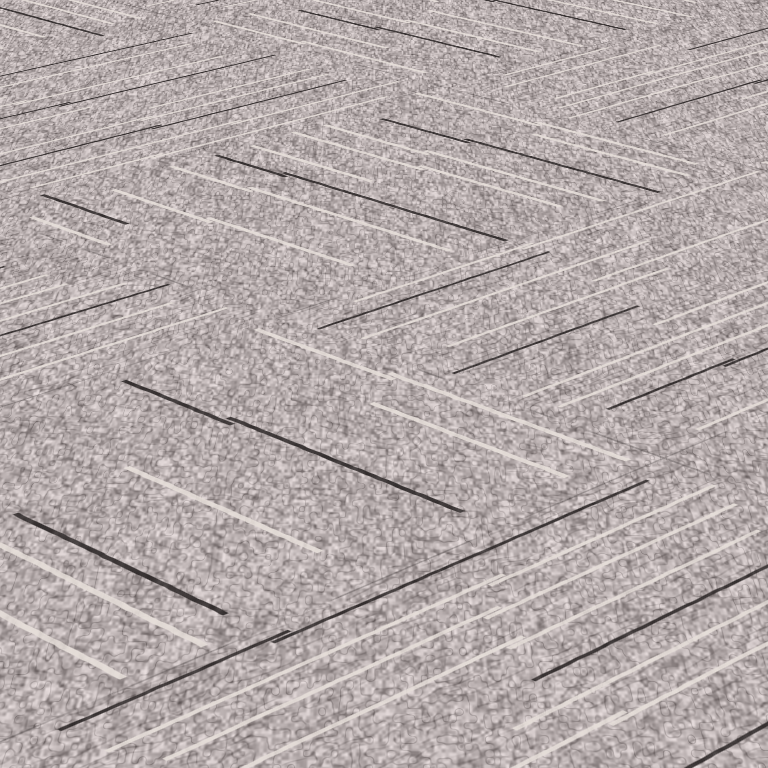
Reproduce this texture procedurally as a WebGL 1 fragment shader.

```glsl
precision highp float;
uniform vec2 u_resolution;

const vec3 PILE_DARK = vec3(0.40, 0.365, 0.365);
const vec3 PILE_LIGHT = vec3(0.99, 0.95, 0.95);
const vec3 PALE_YARN = vec3(0.90, 0.87, 0.85);
const vec3 BLACK_YARN = vec3(0.19, 0.17, 0.17);

const vec2 CORNER = vec2(0.358, 0.414);     // a tile corner, measured from the top left
const float HORIZON = -0.859;               // height of the vanishing line, above the canvas
const vec2 EDGE_SLOPE = vec2(0.3255, 0.3602);
const vec2 TILE_SCALE = vec2(4.19, 2.56);   // tiles per canvas at unit depth

const float LANES = 12.0;                   // yarn lanes in each tile
const float BLACK_EVERY = 4.0;              // one lane in four is black
const float PALE_HALF_WIDTH = 0.0046;
const float BLACK_HALF_WIDTH = 0.0040;
const float YARN_WOBBLE = 0.002;
const float TUFTS = 380.0;
const float LOOPS = 200.0;
const float CLUMPS = 100.0;
const float ROWS = 54.0;

float hash(vec2 p) {
  vec3 q = fract(vec3(p.xyx) * 0.1031);
  q += dot(q, q.yzx + 33.33);
  return fract((q.x + q.y) * q.z);
}

float noise(vec2 p) {
  vec2 i = floor(p), f = fract(p);
  f = f * f * (3.0 - 2.0 * f);
  return mix(mix(hash(i), hash(i + vec2(1.0, 0.0)), f.x),
             mix(hash(i + vec2(0.0, 1.0)), hash(i + vec2(1.0, 1.0)), f.x), f.y);
}

// Antialiased coverage of a signed distance, negative inside
float coverage(float dist, float pixel) {
  return clamp(0.5 - dist / pixel, 0.0, 1.0);
}

// Perspective from the canvas to tile units on the floor
vec2 floorPosition(vec2 p, float depth) {
  vec2 d = p - CORNER;
  return TILE_SCALE * vec2(d.y + EDGE_SLOPE.x * d.x, EDGE_SLOPE.y * d.x - d.y) / depth;
}

// Broken yarns running along q.x: x is the pale cover, y the black
vec2 yarns(vec2 q, vec2 tile, vec2 pixel) {
  float lane = floor(q.y * LANES);
  vec2 seed = tile * 17.0 + vec2(lane * 3.7, lane * 1.3) + 200.0;
  float phase = 3.0 * (tile.y + 1.0);
  bool isBlack = mod(lane + phase, BLACK_EVERY) < 0.5;
  float halfWidth = isBlack ? BLACK_HALF_WIDTH : PALE_HALF_WIDTH;
  float chance = isBlack ? 0.75 : 0.7;
  float cut = mix(0.28, 0.62, hash(seed));
  float centre = mix(0.3, 0.7, hash(seed + 2.1));
  float cover = 0.0;
  for (int i = 0; i < 2; i++) {
    float part = float(i);
    vec2 dashSeed = seed + 9.0 + part * 4.3;
    float slack = 0.14 * hash(dashSeed + 1.7);
    float start = mix(slack, cut, part);
    float end = mix(cut + 0.03, 1.0 - slack, part);
    float stagger = (part - 0.5) * 0.14;
    float side = abs(fract(q.y * LANES) - centre - stagger) / LANES - halfWidth;
    float ends = max(start - q.x, q.x - end);
    float dash = coverage(side, pixel.y) * coverage(ends, pixel.x);
    cover = max(cover, dash * step(hash(dashSeed), chance));
  }
  return isBlack ? vec2(0.0, cover) : vec2(cover, 0.0);
}

// Looped pile: fine tufts, curling shadows between loops, soft clumps
float pileTone(vec2 g) {
  float tuft = noise(g * TUFTS + 700.0);
  float curl = 1.0 - smoothstep(0.0, 0.17, abs(noise(g * LOOPS + 400.0) - 0.5));
  float clump = noise(g * CLUMPS + 250.0);
  return 0.46 * (tuft - 0.5) - 0.20 * (curl - 0.3) + 0.13 * (clump - 0.5);
}

// Ragged grooves between the rows of loops
float rowShade(vec2 q, vec2 tile) {
  vec2 shift = tile * 31.0 + 400.0;
  float bend = noise(q * vec2(44.0, 20.0) + shift);
  float groove = smoothstep(0.24, 0.5, abs(fract(q.y * ROWS + bend) - 0.5));
  return groove * smoothstep(0.3, 0.7, noise(q * vec2(50.0, ROWS) + shift * 0.6));
}

void main() {
  vec2 p = gl_FragCoord.xy / u_resolution;
  p.y = 1.0 - p.y;
  float depth = p.y - HORIZON;
  vec2 uv = floorPosition(p, depth);
  vec2 pixel = TILE_SCALE / (depth * u_resolution.y);

  // Quarter-turned tiles in a checkerboard
  vec2 tile = floor(uv);
  vec2 q = fract(uv);
  if (mod(tile.x + tile.y, 2.0) < 0.5) {
    q = q.yx;
    pixel = pixel.yx;
  }

  // Grain keeps round loops and shrinks with distance
  vec2 grain = vec2((p.x - 0.5) / depth, log(depth));
  float tone = 0.5 + pileTone(grain) - 0.16 * (rowShade(q, tile) - 0.2);
  vec3 color = mix(PILE_DARK, PILE_LIGHT, clamp(tone, -0.1, 1.0));

  // Thin worn seam round each tile
  vec2 rim = min(q, 1.0 - q);
  float wear = smoothstep(0.35, 0.75, noise(uv * 14.0 + 90.0));
  float seam = max(coverage(rim.x - 0.002, pixel.x), coverage(rim.y - 0.002, pixel.y));
  color = mix(color, BLACK_YARN, 0.3 * seam * wear);

  // Inlaid yarns, slightly roughened by the pile
  float wobble = YARN_WOBBLE * (noise(q * vec2(60.0, 12.0) + tile * 13.0) - 0.5);
  vec2 strand = vec2(q.x, clamp(q.y + wobble, 0.0, 0.9999));
  vec2 yarn = yarns(strand, tile, pixel);
  float fuzz = mix(0.8, 1.0, noise(grain * LOOPS + 70.0));
  color = mix(color, PALE_YARN, yarn.x * fuzz);
  color = mix(color, BLACK_YARN, yarn.y * fuzz);

  gl_FragColor = vec4(color, 1.0);
}
```
